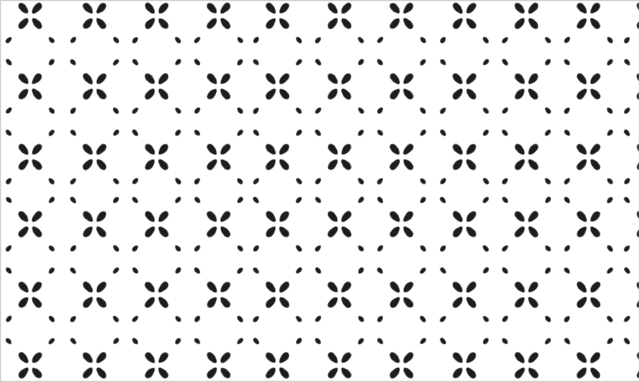
Write a Shadertoy shader that draws this pattern.

```glsl
// Rows of four-petal black flowers with small leaf dots around each, on white with a thin grey frame.

// Lengths are in hundredths of the canvas height.
const vec2  PITCH = vec2(16.24, 18.47);        // spacing of flowers
const vec2  FIRST_FLOWER = vec2(7.9, 4.37);    // centre of the lower left flower
const vec2  PETAL_CENTRE = vec2(1.72, 1.97);
const vec2  PETAL_RADII = vec2(1.66, 0.87);    // along and across its axis
const vec2  DOT_CENTRE = vec2(5.6, 6.33);
const vec2  DOT_RADII = vec2(0.92, 0.56);
const float PETAL_TAPER = 0.2;                 // widens the outer end
const float DOT_TAPER = 0.1;
const float EDGE_SOFTNESS = 0.27;
const float EDGE_WOBBLE = 0.035;
const float FRAME_WIDTH = 0.33;
const vec3  PAPER = vec3(1.0);
const vec3  INK = vec3(0.115, 0.115, 0.12);
const vec3  FRAME = vec3(0.82);

// 1 when lo <= x <= hi, for whole numbers
float inRange(float x, float lo, float hi) {
    return step(lo - 0.5, x) * step(x, hi + 0.5);
}

// Small uneven steps between groups of columns and rows
vec2 gridShift(vec2 cell) {
    float column = 0.62 * inRange(cell.x, 1.0, 3.0)
                 - 0.22 * inRange(cell.x, 4.0, 6.0)
                 - 0.55 * inRange(cell.x, 10.0, 11.0);
    float row = -0.87 * step(2.5, cell.y);
    return vec2(column, row);
}

// Approximate distance to an egg whose long axis points away from the origin
float radialEgg(vec2 p, vec2 centre, vec2 radii, float taper) {
    vec2 axis = normalize(centre);
    vec2 q = p - centre;
    q = vec2(dot(q, axis), dot(q, vec2(-axis.y, axis.x)));
    radii.y *= 1.0 + taper * clamp(q.x / radii.x, -1.0, 1.0);
    float k = length(q / radii);
    float slope = length(q / (radii * radii));
    return k * (k - 1.0) / max(slope, 1e-3);
}

// Layered sines that roughen the outline differently in each cell
float wobble(vec2 p, vec2 cell) {
    float phase = dot(cell, vec2(2.4, 4.1));
    return sin(2.3 * p.x + 1.1 * p.y + phase)
         + 0.6 * sin(3.7 * p.y - 2.1 * p.x + 1.7 * phase);
}

void mainImage(out vec4 fragColor, in vec2 fragCoord) {
    float pixel = 100.0 / iResolution.y;
    vec2 p = fragCoord * pixel;
    vec2 size = iResolution.xy * pixel;

    // Nearest flower and position relative to its centre
    vec2 cell = floor((p - FIRST_FLOWER) / PITCH + 0.5);
    vec2 local = p - FIRST_FLOWER - cell * PITCH - gridShift(cell);

    // Mirror one petal and one dot into all four quadrants
    vec2 quadrant = abs(local);
    float petal = radialEgg(quadrant, PETAL_CENTRE, PETAL_RADII, PETAL_TAPER);
    float leafDot = radialEgg(quadrant, DOT_CENTRE, DOT_RADII, DOT_TAPER);
    float d = min(petal, leafDot) + EDGE_WOBBLE * wobble(local, cell);

    float soft = max(EDGE_SOFTNESS, 0.75 * pixel);
    vec3 color = mix(INK, PAPER, smoothstep(-soft, soft, d));

    // Frame along the canvas border
    vec2 toEdge = min(p, size - p);
    float border = min(toEdge.x, toEdge.y) - FRAME_WIDTH;
    color = mix(FRAME, color, smoothstep(-0.5 * pixel, 0.5 * pixel, border));

    fragColor = vec4(color, 1.0);
}
```
